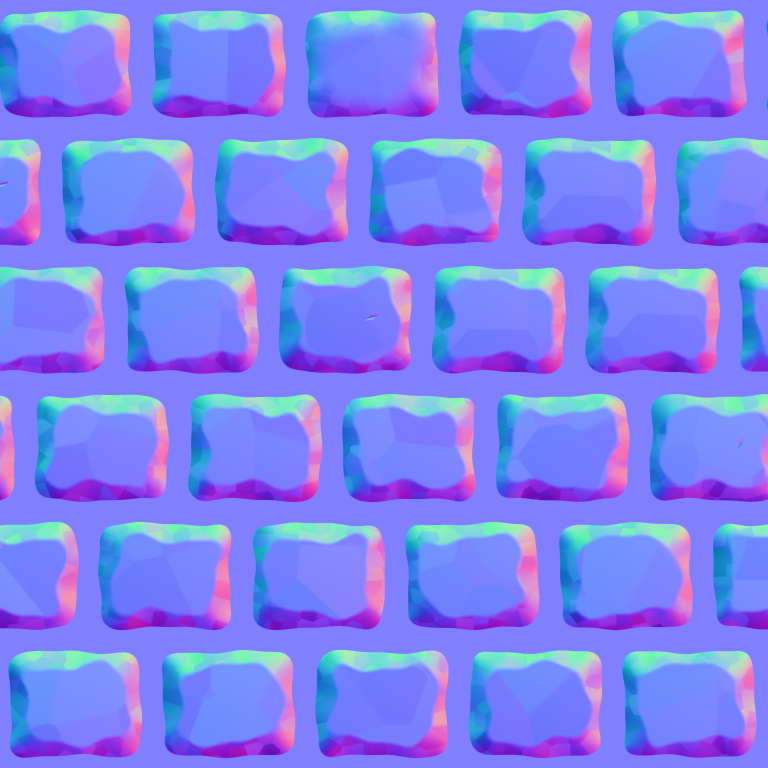
Give the GLSL for this texture map, as a WebGL 1 fragment shader.

```glsl
precision highp float;
// Tangent-space normal map of a staggered wall: six rows of five chiselled stones.
// Each stone is a wavy rounded block around a smaller wavy face; the rim between
// them slopes outward, and soft cellular noise breaks rim and face into facets.

uniform vec2 u_resolution;

const float ROWS = 6.0;
const float COLUMNS = 5.0;
const float ROW_SHIFT = 0.413;
const float FIRST_CENTER = 0.423;
const vec2 STONE_EXTENT = vec2(0.508, 0.406);
const float RIM_WIDTH = 0.115;

float hash(vec2 p) {
  return fract(sin(dot(p, vec2(127.1, 311.7))) * 43758.5);
}

vec2 hash2(vec2 p) {
  return vec2(hash(p), hash(p + vec2(37.2, 11.9)));
}

float smoothMax(float a, float b, float k) {
  float h = max(k - abs(a - b), 0.0) / k;
  return max(a, b) + h * h * k * 0.25;
}

float wave(float s, float phase) {
  return 0.7 * sin(8.0 * s + phase) + 0.3 * sin(18.0 * s + 2.3 * phase);
}

// Rounded box whose four sides undulate independently.
float wavyBlock(vec2 p, vec2 extent, float wobble, float rounding, float phase) {
  vec2 side = sign(p);
  vec2 bend = vec2(wave(p.y, phase + 1.7 * side.x),
                   wave(p.x, phase * 1.6 + 4.0 + 2.3 * side.y));
  vec2 q = abs(p) - extent - wobble * bend;
  return smoothMax(q.x, q.y, rounding);
}

float outerShape(vec2 p, float phase) {
  return wavyBlock(p, STONE_EXTENT, 0.017, 0.14, phase);
}

float innerShape(vec2 p, float phase) {
  return wavyBlock(p, STONE_EXTENT - RIM_WIDTH, 0.05, 0.15, phase * 1.3 + 2.0);
}

float slopeField(vec2 p, float phase) {
  return outerShape(p, phase) + innerShape(p, phase);
}

// Cellular noise: one random tilt per cell, blended narrowly at cell borders.
vec2 facetTilt(vec2 p, float sharpness) {
  vec2 cell = floor(p);
  vec2 total = vec2(0.0);
  float weightSum = 0.0;
  for (int j = -1; j <= 1; j++) {
    for (int i = -1; i <= 1; i++) {
      vec2 id = cell + vec2(float(i), float(j));
      vec2 offset = id + hash2(id) - p;
      float weight = exp(-sharpness * dot(offset, offset));
      total += weight * (hash2(id + 71.3) * 2.0 - 1.0);
      weightSum += weight;
    }
  }
  return total / max(weightSum, 1e-20);
}

// Small slanted chip: x, y is its tilt and z its coverage.
vec3 chip(vec2 p, float seed, float pixel) {
  float angle = 0.3 + seed * 1.2;
  vec2 axis = vec2(cos(angle), sin(angle));
  vec2 across = vec2(-axis.y, axis.x);
  vec2 q = vec2(dot(p, axis), dot(p, across));
  float d = abs(q.y) + 0.32 * abs(q.x) - 0.018;
  float facing = smoothstep(-pixel, pixel, q.y + 0.2 * q.x);
  return vec3(across * mix(0.55, -0.6, facing), smoothstep(pixel, -pixel, d));
}

vec2 stoneTilt(vec2 p, vec2 id, float pixel) {
  float seed = hash(id + 3.7);
  float phase = seed * 40.0;
  float worn = step(0.92, hash(id + 19.4));
  float outer = outerShape(p, phase);
  float inner = innerShape(p, phase);

  // Outward direction of the rim, from finite differences.
  float e = 0.004;
  float base = slopeField(p, phase);
  vec2 outward = vec2(slopeField(p + vec2(e, 0.0), phase) - base,
                      slopeField(p + vec2(0.0, e), phase) - base);
  outward /= max(length(outward), 1e-5);

  // Steep, finely faceted rim.
  float across = clamp(inner / max(inner - outer, 0.01), 0.0, 1.0);
  vec2 rim = outward * mix(0.64, 0.82, across) + vec2(0.03, 0.05);
  rim += 0.17 * facetTilt(p * vec2(8.0, 9.0) + seed * 90.0, 22.0);

  // Gently domed face with a few broad planes and an occasional chip.
  vec2 face = p * 0.16 + vec2(-0.05, 0.02);
  face += 0.11 * facetTilt(p * 1.9 + seed * 57.0, 70.0);
  vec3 nick = chip(p - vec2(0.18, 0.02) - 0.1 * (hash2(id) - 0.5), seed, pixel);
  face = mix(face, nick.xy, nick.z * step(0.8, hash(id + 8.1)));

  float softness = mix(0.014, 0.1, worn) + pixel;
  float onRim = smoothstep(-softness, softness, inner);
  return mix(face, rim, onRim) * smoothstep(pixel, -pixel, outer);
}

void main() {
  vec2 uv = gl_FragCoord.xy / u_resolution;
  float row = floor(uv.y * ROWS);
  float rowFromTop = ROWS - 1.0 - row;
  float x = uv.x * COLUMNS - FIRST_CENTER - ROW_SHIFT * rowFromTop + 0.5;
  vec2 local = vec2((fract(x) - 0.5) * ROWS / COLUMNS, fract(uv.y * ROWS) - 0.5);
  float pixel = 0.75 * ROWS / u_resolution.y;

  vec2 tilt = stoneTilt(local, vec2(floor(x), row), pixel);
  tilt *= min(1.0, 0.92 / max(length(tilt), 1e-4));
  vec3 normal = vec3(tilt, sqrt(1.0 - dot(tilt, tilt)));
  gl_FragColor = vec4(normal * 0.5 + 0.5, 1.0);
}
```
